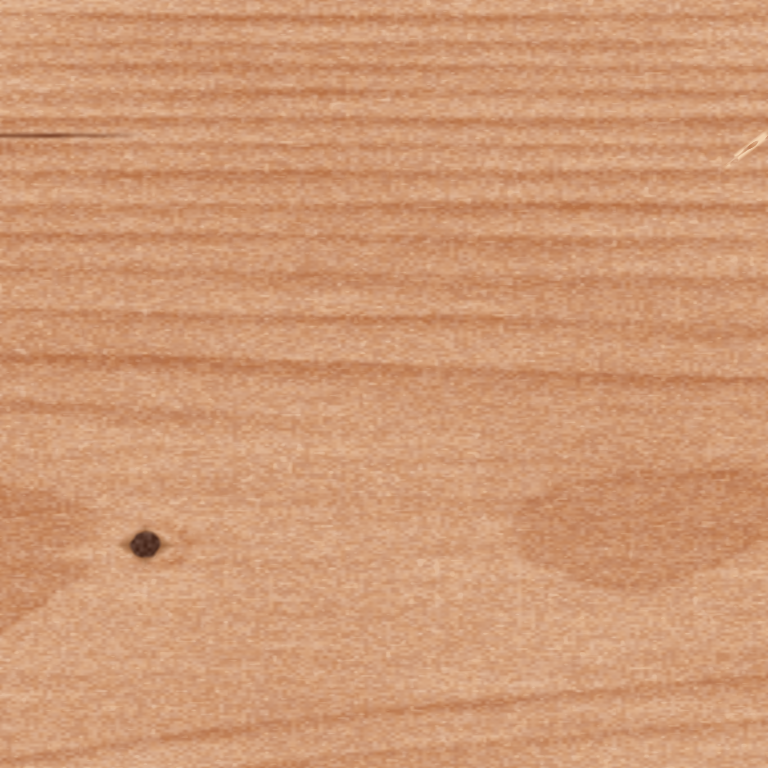
This texture is drawn by a Shadertoy shader. Its source:

```glsl
// Planed softwood board: growth rings, flame figure, a small knot and fine speckle.
#define WOOD_DARK  vec3(0.755, 0.510, 0.355)
#define WOOD_LIGHT vec3(0.850, 0.662, 0.522)
#define KNOT_CORE  vec3(0.27, 0.14, 0.09)
#define PITCH      vec3(0.45, 0.23, 0.13)
#define SPLINTER   vec3(0.95, 0.82, 0.68)
#define RING_COUNT 13
#define RING_DEPTH 0.72
#define GRAIN      0.80
#define FIBRE      0.42
#define KNOT_POS   vec2(0.189, 0.710)

float hash(vec2 p) {
    vec3 q = fract(vec3(p.xyx) * 0.1031);
    q += dot(q, q.yzx + 33.33);
    return fract((q.x + q.y) * q.z);
}

float noise(vec2 p) {
    vec2 cell = floor(p), f = fract(p);
    f = f * f * (3.0 - 2.0 * f);
    return mix(mix(hash(cell), hash(cell + vec2(1, 0)), f.x),
               mix(hash(cell + vec2(0, 1)), hash(cell + vec2(1, 1)), f.x), f.y);
}

// Latewood line: crisp on the upper side, fading slowly below (d grows downward)
float ringLine(float d, float fade) {
    float width = d < 0.0 ? 0.0045 : fade;
    return exp(-d * d / (width * width));
}

// Rings crowd together at the top, then spread and dip to the right
float upperRings(vec2 p) {
    float sum = 0.0;
    for (int k = 0; k < RING_COUNT; k++) {
        float i = float(k), age = i / float(RING_COUNT - 1);
        float y = 0.020 + 0.033 * i + 0.111 * pow(age, 4.0);
        y += (hash(vec2(i, 7.0)) - 0.5) * 0.013;
        y += 0.055 * pow(age, 5.0) * pow(p.x, 1.3);
        y += 0.005 * (noise(vec2(p.x * 3.0, i * 5.3)) - 0.5);
        float strength = 0.65 + 0.45 * hash(vec2(i, 3.0));
        strength *= 0.75 + 0.5 * noise(vec2(p.x * 5.0, i * 9.1));
        strength *= 1.0 - smoothstep(0.9, 1.0, age) * (0.4 + 0.6 * smoothstep(0.1, 0.6, p.x));
        sum += strength * ringLine(p.y - y, 0.009 + 0.009 * age);
    }
    return sum;
}

// Two rings rising to the right along the lower edge
float lowerRings(vec2 p) {
    float sum = 0.0;
    for (int k = 0; k < 2; k++) {
        float i = float(k);
        float y = 0.990 + 0.053 * i - 0.150 * p.x + 0.045 * p.x * p.x;
        y += 0.008 * (noise(vec2(p.x * 5.0, 40.0 + i)) - 0.5);
        sum += (0.85 - 0.1 * i) * ringLine(p.y - y, 0.011);
    }
    return sum;
}

// Soft filled patch with a slightly darker rim
float patchShade(float d) {
    return 0.50 * smoothstep(0.006, -0.006, d) + 0.16 * exp(-d * d / 0.00006);
}

float flameFigure(vec2 p) {
    float wobble = 0.010 * (noise(p * vec2(22, 60)) - 0.5);
    // Lens on the right
    float s = clamp((p.x - 0.65) / 0.45, 0.0, 1.0);
    float halfHeight = 0.075 * sin(3.14159 * pow(s, 0.75));
    float axis = 0.690 - 0.027 * smoothstep(0.85, 1.0, p.x);
    float lens = patchShade(abs(p.y - axis) - halfHeight + wobble);
    lens *= smoothstep(0.64, 0.70, p.x);
    // Tongue entering from the left
    float u = clamp(p.x / 0.17, 0.0, 1.0);
    float tongue = patchShade(abs(p.y - 0.725 + 0.035 * u) - 0.095 * pow(1.0 - u, 0.7) + wobble);
    return lens + tongue * (1.0 - smoothstep(0.09, 0.17, p.x));
}

void mainImage(out vec4 fragColor, in vec2 fragCoord) {
    vec2 p = fragCoord / iResolution.xy;
    p.y = 1.0 - p.y;

    // Broad light and fibre
    float tone = 0.82 - 0.14 * exp(-pow((p.y - 0.48) / 0.15, 2.0));
    tone += 0.22 * (noise(p * vec2(3, 9) + 5.0) - 0.5);
    tone += FIBRE * (noise(p * vec2(5, 75) + 11.0) - 0.5);
    tone += 0.5 * FIBRE * (noise(p * vec2(28, 210) + 23.0) - 0.5);

    // Rings and flame figure
    tone -= RING_DEPTH * (upperRings(p) + lowerRings(p)) + flameFigure(p);

    // Pale eye around the knot, with a brown tail
    vec2 k = p - KNOT_POS;
    vec2 eye = vec2(k.x + 0.025, k.y + 0.13 * k.x);
    float halo = smoothstep(1.1, 0.5, abs(eye.x) / 0.105 + abs(eye.y) / 0.048);
    tone = mix(tone, 0.88 + 0.35 * (noise(p * vec2(25, 100)) - 0.5), halo);
    float rim = length(k / vec2(0.054, 0.029)) - 1.0;
    tone -= 0.50 * exp(-rim * rim * 18.0) * smoothstep(-0.03, 0.03, k.x);
    tone -= 0.35 * exp(-pow(k.y + 0.012, 2.0) / 0.00008) * exp(-pow((k.x - 0.075) / 0.035, 2.0));

    // Speckle with short bright flecks
    tone += GRAIN * (noise(p * vec2(170, 270)) - 0.5);
    tone += 0.45 * smoothstep(0.76, 1.0, noise(p * vec2(95, 200) + 61.0));
    vec3 col = mix(WOOD_DARK, WOOD_LIGHT, clamp(tone, -0.4, 1.4));
    col += vec3(0.006, -0.004, -0.022) * (noise(p * vec2(110, 160) + 90.0) - 0.5) * 2.0;

    // Knot core
    float r = length(k / vec2(1.0, 0.87)) + 0.005 * (noise(p * 110.0) - 0.5);
    col = mix(col, vec3(0.56, 0.34, 0.18), 0.75 * smoothstep(1.2, 0.6, abs(k.x) / 0.037 + abs(k.y) / 0.026));
    col = mix(col, KNOT_CORE + 0.16 * noise(p * 190.0), smoothstep(0.022, 0.016, r));

    // Pitch streak on the left
    float streak = exp(-pow((p.y - 0.174 - 0.003 * noise(vec2(p.x * 30.0, 2.0))) / 0.0035, 2.0));
    streak *= (1.0 - smoothstep(0.07, 0.21, p.x)) * (0.5 + 0.5 * noise(p * vec2(30, 120)));
    col = mix(col, PITCH, streak);

    // Torn splinter on the right
    vec2 q = p - vec2(0.972, 0.195);
    float along = dot(q, vec2(0.8, -0.6)), across = dot(q, vec2(0.6, 0.8));
    float torn = smoothstep(0.007, 0.002, abs(across)) * smoothstep(0.040, 0.028, abs(along));
    col = mix(col, SPLINTER, torn * smoothstep(0.35, 0.6, noise(vec2(along * 90.0, across * 260.0) + 30.0)));

    fragColor = vec4(col, 1.0);
}
```
